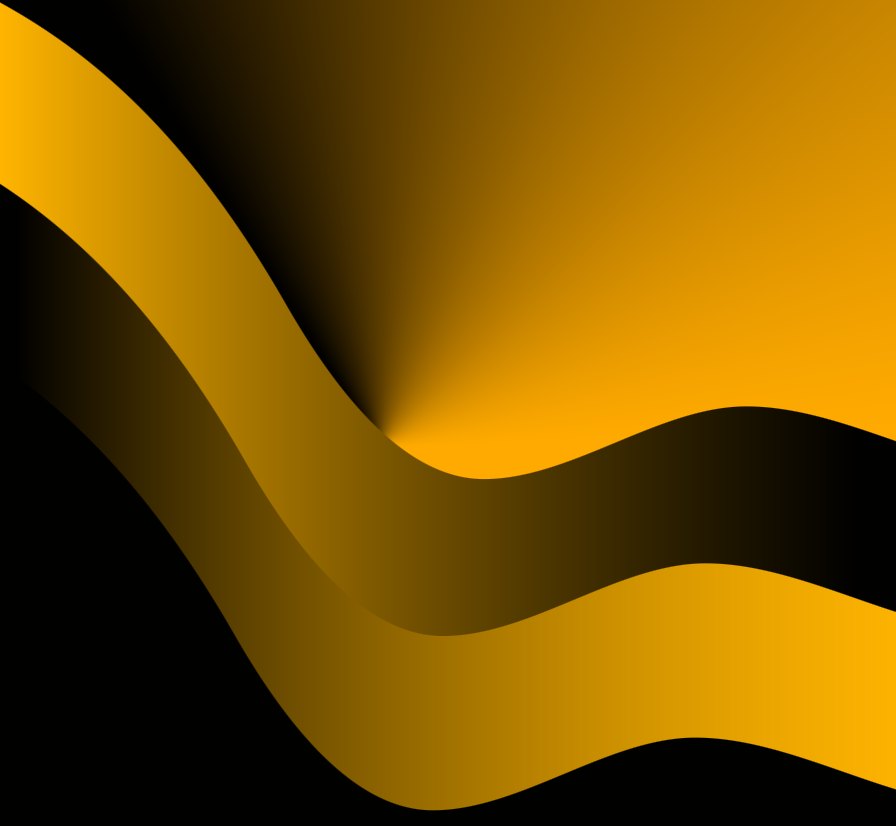
Write a WebGL 2 fragment shader that draws this background.

```glsl
#version 300 es
precision highp float;

uniform vec2 u_resolution;
out vec4 fragColor;

// Cubic from point a to point b, with the slopes at both ends
float hermite(float x, vec2 a, float slopeA, vec2 b, float slopeB) {
    float w = b.x - a.x;
    float t = clamp((x - a.x) / w, 0.0, 1.0);
    float s = 1.0 - t;
    return mix(a.y, b.y, t * t * (3.0 - 2.0 * t)) + w * t * s * (slopeA * s - slopeB * t);
}

// Height of the wave: steep fall, valley, low crest
float wave(float x) {
    vec2 fall = vec2(0.319, 0.632), valley = vec2(0.54, 0.42), crest = vec2(0.833, 0.508);
    if (x < fall.x) return hermite(x, vec2(0.0, 0.997), -0.595, fall, -1.893);
    if (x < valley.x) return hermite(x, fall, -1.893, valley, 0.0);
    if (x < crest.x) return hermite(x, valley, 0.0, crest, 0.0);
    return hermite(x, crest, 0.0, vec2(1.061, 0.444), -0.325);
}

// Smooth coverage of the area below the wave moved by shift
float below(vec2 p, vec2 shift) {
    float d = wave(p.x - shift.x) + shift.y - p.y;
    return clamp(0.5 + d / fwidth(d), 0.0, 1.0);
}

void main() {
    vec2 p = gl_FragCoord.xy / u_resolution;
    vec3 black = vec3(0.004, 0.002, 0.0);
    vec3 amber = vec3(1.0, 0.668, 0.0);
    vec3 gold = vec3(1.0, 0.706, 0.0);

    // Upper field: light fanning around a point behind the wave
    vec2 ray = (p - vec2(0.423, 0.458)) * vec2(u_resolution.x / u_resolution.y, 1.0);
    float angle = clamp(degrees(atan(ray.y, ray.x)) / 122.0, 0.0, 1.0);
    vec3 color = mix(black, amber, 1.0 - pow(angle, 1.4));

    // Upper ribbon fades to the right, lower ribbon to the left
    float fadeRight = clamp(1.0 - 1.35 * p.x + 0.32 * p.x * p.x, 0.0, 1.0);
    float fadeLeft = clamp(1.62 * p.x - 0.6 * p.x * p.x - 0.03, 0.0, 1.0);
    color = mix(color, mix(black, gold, fadeRight), below(p, vec2(0.0)));
    color = mix(color, mix(black, gold, fadeLeft), below(p, vec2(-0.0456, -0.19)));

    // Dark ground
    color = mix(color, black, below(p, vec2(-0.057, -0.401)));
    fragColor = vec4(color, 1.0);
}
```
